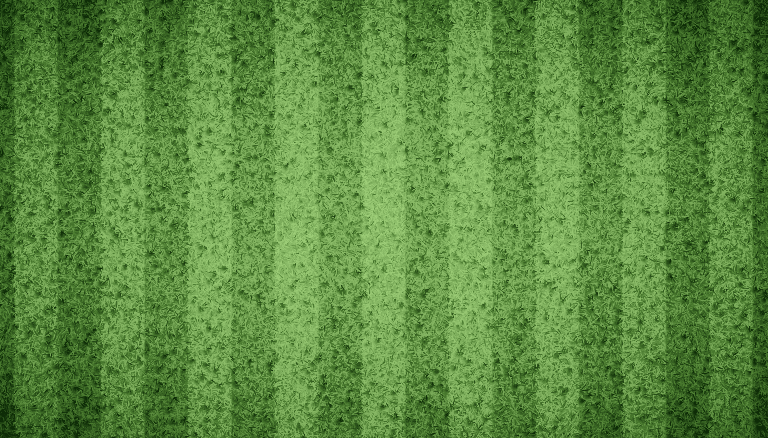
Reproduce this texture procedurally as a WebGL 1 fragment shader.

```glsl
precision highp float;
// Mown lawn: alternating light and dark vertical bands under a soft vignette.
// Turf is layers of fine, randomly turned blades with sparse cellular pits;
// their summed tone picks a colour from a three-stop green ramp.

#define BAND_PERIOD 0.1131    // light + dark band, in canvas widths
#define BAND_START 0.0189     // left edge of the first full light band
#define BAND_CONTRAST 0.23
#define CENTER_TONE 1.07
#define VIGNETTE vec2(0.46, 0.40)
#define BLADE_DENSITY 225.0   // blade cells per canvas width
#define BLADE_HALF_LENGTH 0.70
#define BLADE_HALF_WIDTH 0.12
#define BLADE_CONTRAST 0.86
#define PIT_DENSITY 80.0
#define PIT_DEPTH 0.42
#define BLADE_LAYERS 4

uniform vec2 u_resolution;

const vec3 SHADE_GREEN = vec3(0.12, 0.26, 0.07);
const vec3 MID_GREEN = vec3(0.285, 0.475, 0.18);
const vec3 LIGHT_GREEN = vec3(0.56, 0.75, 0.42);
const float SOIL_TONE = 0.5;
const float MEAN_TURF = 0.63;
const float HIGHLIGHT_KNEE = 0.85;

vec2 hash2(vec2 p) {
  vec3 q = fract(p.xyx * vec3(0.1031, 0.1030, 0.0973));
  q += dot(q, q.yzx + 33.33);
  return fract((q.xx + q.yz) * q.zy);
}

// Pits of varied size around jittered cell points, 1 at their deepest
float pits(vec2 p) {
  vec2 cell = floor(p);
  float nearest = 2.0;
  for (int y = -1; y <= 1; y++) {
    for (int x = -1; x <= 1; x++) {
      vec2 id = cell + vec2(float(x), float(y));
      float shrink = 0.45 * hash2(id + 83.0).x;
      nearest = min(nearest, distance(p, id + hash2(id + 51.0)) + shrink);
    }
  }
  return 1.0 - smoothstep(0.1, 0.55, nearest);
}

// Paints one layer of blades over the given tone; p is in cells
float paintBlades(vec2 p, float tone, float seed, float pixel) {
  vec2 cell = floor(p);
  for (int y = -1; y <= 1; y++) {
    for (int x = -1; x <= 1; x++) {
      vec2 id = cell + vec2(float(x), float(y));
      vec2 look = hash2(id + seed + 17.0);
      float angle = look.x * 3.14159;
      vec2 along = vec2(cos(angle), sin(angle));
      vec2 offset = p - id - hash2(id + seed);
      float t = clamp(dot(offset, along), -BLADE_HALF_LENGTH, BLADE_HALF_LENGTH);
      float edge = length(offset - along * t) - BLADE_HALF_WIDTH;
      float cover = 1.0 - smoothstep(-0.5 * pixel, 0.5 * pixel, edge);
      tone = mix(tone, 1.0 - look.y * look.y, cover);  // mostly pale blades
    }
  }
  return tone;
}

// 1 in dark bands, 0 in light ones
float darkBand(float x, float pixel) {
  float phase = fract((x - BAND_START) / BAND_PERIOD);
  float fromEdge = (0.25 - abs(phase - 0.75)) * BAND_PERIOD;
  // the first half of each period is light, so measure to either border
  fromEdge = max(fromEdge, -phase * BAND_PERIOD);
  return smoothstep(-pixel, pixel, fromEdge);
}

// Broad uneven growth from layered sines
float patches(vec2 p) {
  return sin(p.x * 19.0 + 2.0 * sin(p.y * 13.0)) * 0.5
       + sin(p.y * 37.0 + 2.0 * sin(p.x * 29.0 + 1.0)) * 0.3
       + sin(p.x * 71.0 - p.y * 53.0) * 0.2;
}

vec3 greenRamp(float tone) {
  vec3 lower = mix(SHADE_GREEN, MID_GREEN, tone * 2.0);
  vec3 upper = mix(MID_GREEN, LIGHT_GREEN, tone * 2.0 - 1.0);
  return tone < 0.5 ? lower : upper;
}

void main() {
  vec2 p = gl_FragCoord.xy / u_resolution.x;
  vec2 centered = gl_FragCoord.xy / u_resolution * 2.0 - 1.0;
  float pixel = 1.0 / u_resolution.x;

  // Turf
  float turf = SOIL_TONE;
  for (int i = 0; i < BLADE_LAYERS; i++) {
    float layer = float(i);
    vec2 shifted = p * BLADE_DENSITY + layer * vec2(0.37, 0.61);
    turf = paintBlades(shifted, turf, 131.0 * layer + 5.0, pixel * BLADE_DENSITY);
  }
  float relief = turf - MEAN_TURF;

  // Bands with slightly ragged borders, then the vignette
  float tone = CENTER_TONE - BAND_CONTRAST * darkBand(p.x + relief * 0.002, pixel);
  tone -= dot(centered * centered, VIGNETTE);
  tone += BLADE_CONTRAST * relief + 0.03 * patches(p);
  tone -= PIT_DEPTH * pits(p * PIT_DENSITY + relief * 0.4);

  // Soften the highlights
  tone -= 0.5 * max(tone - HIGHLIGHT_KNEE, 0.0);
  gl_FragColor = vec4(greenRamp(clamp(tone, -0.2, 1.2)), 1.0);
}
```
